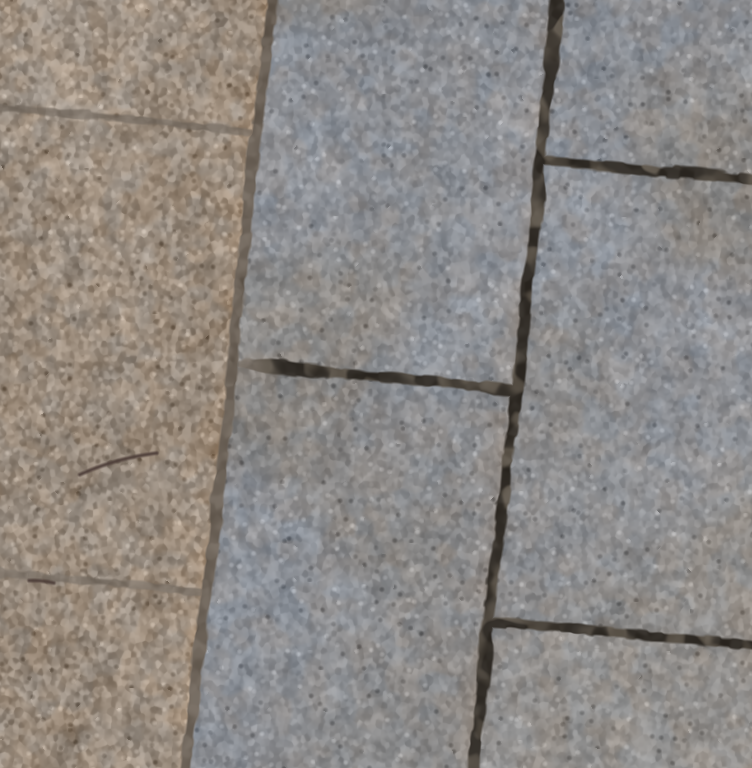
A Shadertoy shader for this texture:

```glsl
// Weathered paving: three leaning columns of granite slabs in running bond,
// one tan and two grey. A skewed grid gives slabs and joints; smooth cellular
// noise gives the grain, flecks, stains and ragged joint edges.

const vec2 SLAB = vec2(0.3735, 0.606);     // slab width and height
const vec2 ORIGIN = vec2(0.2435, 0.557);   // corner of the middle column
const vec2 SKEW = vec2(-0.111, 0.098);     // lean of columns and rows

const vec3 TAN_STONE = vec3(0.605, 0.552, 0.497);
const vec3 GREY_STONE = vec3(0.562, 0.550, 0.538);
const vec3 BLUE_STONE = vec3(0.545, 0.555, 0.575);
const vec3 GROUT = vec3(0.490, 0.452, 0.412);
const vec3 GAP_DARK = vec3(0.190, 0.172, 0.150);
const vec3 GAP_MOSS = vec3(0.370, 0.340, 0.300);
const vec3 TWIG = vec3(0.300, 0.240, 0.220);

vec2 hash2(vec2 p) {
    vec3 q = fract(p.xyx * vec3(0.1031, 0.1030, 0.0973));
    q += dot(q, q.yzx + 33.33);
    return fract((q.xx + q.yz) * q.zy);
}

// Cellular noise: x = blended cell value, y = nearest distance, z = nearest id
vec3 cells(vec2 p) {
    vec2 base = floor(p);
    float sum = 0.0, weight = 0.0, nearest = 9.0, id = 0.0;
    for (int j = -1; j <= 1; j++)
    for (int i = -1; i <= 1; i++) {
        vec2 cell = base + vec2(i, j);
        vec2 toSeed = cell + hash2(cell) - p;
        float value = hash2(cell + 71.7).x;
        float d2 = dot(toSeed, toSeed);
        float w = exp(-5.0 * d2);
        sum += w * value;
        weight += w;
        if (d2 < nearest) { nearest = d2; id = value; }
    }
    return vec3(sum / weight, sqrt(nearest), id);
}

float band(float dist, float halfWidth, float soft) {
    return 1.0 - smoothstep(halfWidth - soft, halfWidth + soft, dist);
}

// Distance to a segment that bows sideways by "bow" at its middle
float bowedLine(vec2 p, vec2 a, vec2 b, float bow) {
    vec2 ab = b - a;
    float h = clamp(dot(p - a, ab) / dot(ab, ab), 0.0, 1.0);
    vec2 side = normalize(vec2(-ab.y, ab.x));
    return length(p - a - ab * h - side * bow * 4.0 * h * (1.0 - h));
}

// Small wander of a joint along its length
float wander(float t, float seed) {
    return 0.0020 * sin(t * 9.0 + seed) + 0.0011 * sin(t * 31.0 + seed * 2.3)
         + 0.0006 * sin(t * 83.0 + seed * 4.1);
}

// Speckled stone; warmth is 1 for tan slabs and 0 for grey ones
vec3 stone(vec2 p, vec2 slabId, float warmth) {
    float stain = cells(p * 4.5 + 3.0).x;
    float mottle = cells(p * 24.0).x;
    float blueness = smoothstep(0.25, 0.75, stain + 0.55 * (p.y - p.x));
    vec3 color = mix(mix(GREY_STONE, BLUE_STONE, blueness), TAN_STONE, warmth);
    color += 0.025 * (hash2(slabId + 9.0).x - 0.5);
    color += 0.045 * (stain - 0.5) + 0.050 * (mottle - 0.5);

    // Fine grain in two sizes, with a faint shift of hue
    float contrast = mix(0.13, 0.20, warmth);
    float grain = cells(p * vec2(165.0, 140.0)).x - 0.5;
    float coarse = cells(p * 82.0 + 17.0).x - 0.5;
    color += contrast * grain + 0.075 * coarse;
    color += vec3(0.03, 0.0, -0.03) * (cells(p * 50.0 + 5.0).x - 0.5);

    // Sparse pale crystals and dark pits
    vec3 fleck = cells(p * 78.0 + 41.0);
    float spot = band(fleck.y, 0.22, 0.16);
    color += 0.10 * spot * smoothstep(0.82, 0.92, fleck.z);
    color -= 0.13 * spot * (1.0 - smoothstep(0.06, 0.13, fleck.z));
    return color;
}

void mainImage(out vec4 fragColor, in vec2 fragCoord) {
    vec2 p = fragCoord / iResolution.y;
    float soft = max(0.0022, 0.8 / iResolution.y);

    // Slab grid: columns lean, every other column shifts by half a slab
    vec2 grid = (p + SKEW * p.yx - ORIGIN) / SLAB;
    float edge = round(grid.x);
    grid.x += wander(p.y, edge * 5.0 + 1.0) / SLAB.x;
    float column = floor(grid.x);
    grid.y += 0.5 * mod(column, 2.0) + wander(p.x, column * 3.0) / SLAB.y * 0.6;
    vec2 slabId = floor(grid);
    vec2 jointDist = abs(grid - round(grid)) * SLAB;

    // Grout fills the joints beside the tan column; the others are open gaps
    float filled = 1.0 - smoothstep(0.04, 0.13, grid.x);
    float rough = cells(p * 85.0 + 23.0).x - 0.5;
    float chip = smoothstep(0.62, 0.82, cells(p * 17.0 + 8.0).x);
    float ragged = 0.0035 * rough + 0.0030 * chip;
    float upright = band(jointDist.x, 0.0068 + ragged, soft);
    float level = band(jointDist.y, mix(0.0063, 0.0046, filled) + ragged, soft);
    float joint = max(upright, level * mix(1.0, 0.75, filled));

    vec3 color = stone(p, slabId, 1.0 - step(0.0, grid.x));

    // Warm worn lip on the right side of each slab, faint dirt by the joints
    float lip = exp(-(1.0 - fract(grid.x)) * SLAB.x / 0.014);
    color += lip * vec3(0.055, 0.020, -0.015);
    color -= 0.05 * exp(-min(jointDist.x, jointDist.y) / 0.006);

    float moss = smoothstep(0.35, 0.85, cells(p * 48.0 + 2.0).x);
    vec3 gap = mix(GAP_DARK, GAP_MOSS, moss) + 0.08 * rough;
    vec3 grout = GROUT - 0.05 * upright + 0.10 * rough - 0.05 * moss;
    color = mix(color, mix(gap, grout, filled), joint);

    // Fallen twig and a scrap of debris
    float twig = bowedLine(p, vec2(0.104, 0.382), vec2(0.204, 0.410), 0.004);
    float scrap = bowedLine(p, vec2(0.038, 0.244), vec2(0.070, 0.241), 0.001);
    color = mix(color, TWIG, 0.9 * band(min(twig, scrap), 0.0022, soft));

    fragColor = vec4(clamp(color, 0.0, 1.0), 1.0);
}
```
